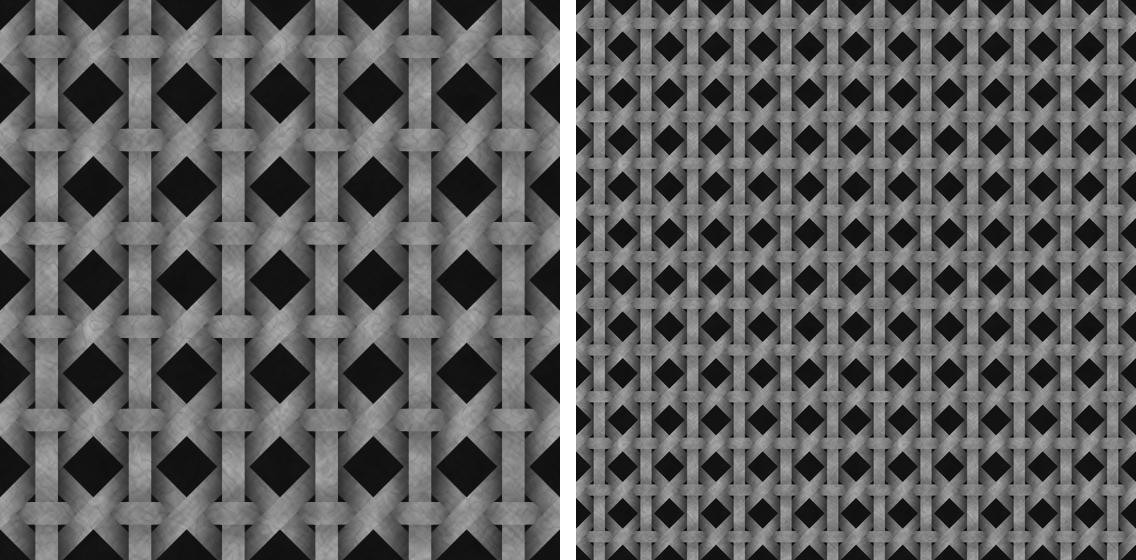
Left: one tile. Right: repeated 2 by 2.
This pattern is drawn by a three.js fragment shader. Its source:

```glsl
// Woven cane lattice: upright, level and two diagonal grey straps over black.
// Each strap is a repeated distance band, shaded bright where it rises over
// its neighbours and dark where it dives; wrapping gradient noise wears it.
#define REPEATS 6.0
#define HALF_WIDTH 0.121
#define EDGE 0.007
#define GROUND 0.07
#define UPRIGHT_TONE vec2(0.43, 0.59)
#define LEVEL_TONE vec2(0.25, 0.56)
#define RISING_TONE vec2(0.17, 0.60)
#define FALLING_TONE vec2(0.15, 0.52)
#define CLOUD_WEAR 0.32
#define CREASE_WEAR 0.13
#define FIBRE_WEAR 0.10

varying vec2 vUv;

const float TAU = 6.2831853;

// Unit gradient picked by a hash of the lattice point
vec2 gradient(vec2 cell) {
  vec3 h = fract(cell.xyx * vec3(0.1031, 0.1030, 0.0973));
  h += dot(h, h.yzx + 33.33);
  float angle = TAU * fract((h.x + h.y) * h.z);
  return vec2(cos(angle), sin(angle));
}

float corner(vec2 cell, vec2 offset, vec2 local, vec2 period) {
  return dot(gradient(mod(cell + offset, period)), local - offset);
}

// Gradient noise that wraps after a whole number of lattice cells
float noise(vec2 p, vec2 period) {
  vec2 i = floor(p);
  vec2 f = p - i;
  vec2 s = f * f * f * (f * (f * 6.0 - 15.0) + 10.0);
  float low = mix(corner(i, vec2(0.0), f, period),
                  corner(i, vec2(1.0, 0.0), f, period), s.x);
  float high = mix(corner(i, vec2(0.0, 1.0), f, period),
                   corner(i, vec2(1.0), f, period), s.x);
  return mix(low, high, s.y);
}

float fbm(vec2 uv, float frequency) {
  float sum = 0.0;
  float weight = 0.5;
  for (int octave = 0; octave < 5; octave++) {
    sum += weight * noise(uv * frequency, vec2(frequency));
    weight *= 0.6;
    frequency *= 2.0;
  }
  return sum;
}

// Cloudy patches, thin dark creases and crossed diagonal fibres
float wear(vec2 uv) {
  vec2 warp = vec2(fbm(uv, 14.0), fbm(uv + 0.37, 14.0));
  vec2 bent = uv + 0.018 * warp;
  float clouds = fbm(bent, 15.0);
  float ridge = abs(noise(bent * 34.0, vec2(34.0)));
  float creases = 1.0 - smoothstep(0.0, 0.10, ridge);
  vec2 across = vec2(bent.x + bent.y, bent.x - bent.y);
  float fibres = noise(across * vec2(18.0, 96.0), vec2(18.0, 96.0))
               + noise(across * vec2(110.0, 22.0), vec2(110.0, 22.0));
  return 1.0 + CLOUD_WEAR * clouds - CREASE_WEAR * creases * (0.5 + clouds)
       + FIBRE_WEAR * fibres;
}

// Distance to the nearest strap axis, which lies at every half unit
float axisDistance(float x) {
  return abs(fract(x) - 0.5);
}

float strap(float axis) {
  return 1.0 - smoothstep(-EDGE, EDGE, axis - HALF_WIDTH);
}

// Tone along a strap that crests at whole units
float swell(vec2 tone, float along) {
  return mix(tone.x, tone.y, 0.5 + 0.5 * cos(TAU * along));
}

void main() {
  vec2 p = vUv * REPEATS;
  float level = strap(axisDistance(p.y));
  float upright = strap(axisDistance(p.x));
  float rising = strap(axisDistance(p.x - p.y) * sqrt(0.5));
  float falling = strap(axisDistance(p.x + p.y) * sqrt(0.5));
  float levelTone = swell(LEVEL_TONE, p.x + 0.5);

  // Cyclic weave: diagonals over level, upright over diagonals, level on top
  float tone = mix(GROUND, levelTone, level);
  tone = mix(tone, swell(FALLING_TONE, p.x), falling);
  tone = mix(tone, swell(RISING_TONE, p.x), rising);
  tone = mix(tone, swell(UPRIGHT_TONE, p.y), upright);
  float bridge = level * step(axisDistance(p.x), HALF_WIDTH + 2.0 * EDGE);
  tone = mix(tone, levelTone, bridge);

  gl_FragColor = vec4(vec3(tone * wear(vUv)), 1.0);
}
```
